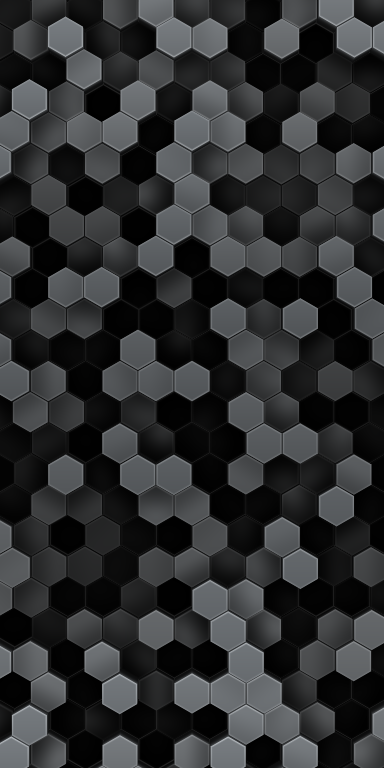
Give the GLSL for this pattern, as a Shadertoy shader.

```glsl
// Field of dark hexagonal pillars of random height, seen from above with soft shadows.

const float CELL_WIDTH = 0.09375;              // flat-to-flat, canvas width = 1
const vec2 GRID_ORIGIN = vec2(0.0781, 0.1146); // centre of one cell
const int LEVELS = 12;                         // distinct pillar heights
const float PERSPECTIVE = 0.02;                // spread of tops away from the centre
const float FOCUS_HEIGHT = 0.8;                // height drawn at true scale
const float RIM_WIDTH = 0.045;                 // in cells
const float RIM_GAIN = 0.17;
const float FACE_BLACK = 0.025;
const float FACE_GAIN = 0.385;
const float SHADOW_REACH = 0.8;                // in cells
const float SHADOW_DEPTH = 0.8;
const vec3 COOL_TINT = vec3(0.96, 1.0, 1.035);
const vec3 SEAM_COLOR = vec3(0.12);
const vec2 LATTICE = vec2(1.0, 1.7320508);

float hash(vec2 p) {
    vec3 q = fract(vec3(p.xyx) * 0.1031);
    q += dot(q, q.yzx + 33.33);
    return fract((q.x + q.y) * q.z);
}

// Signed distance to a pointy-top hexagon of width 1
float hexDistance(vec2 p) {
    p = abs(p);
    return max(p.x, dot(p, vec2(0.5, 0.8660254))) - 0.5;
}

vec2 nearestCenter(vec2 p) {
    vec2 a = floor(p / LATTICE + 0.5) * LATTICE;
    vec2 b = (floor(p / LATTICE) + 0.5) * LATTICE;
    return dot(p - a, p - a) < dot(p - b, p - b) ? a : b;
}

int pillarLevel(vec2 center) {
    vec2 id = round(center * 2.0 / LATTICE);
    return int(hash(id + 71.0) * float(LEVELS));
}

float levelHeight(int level) {
    return float(level) / float(LEVELS - 1);
}

// Darkening cast on a top face by its taller neighbours
float neighborShade(vec2 center, vec2 local, float height) {
    float shade = 1.0;
    for (int i = 0; i < 6; i++) {
        float angle = float(i) * 1.0471976;
        vec2 dir = vec2(cos(angle), sin(angle));
        float rise = levelHeight(pillarLevel(center + dir)) - height;
        float nearness = 1.0 - smoothstep(0.0, SHADOW_REACH, hexDistance(local - dir));
        shade *= 1.0 - SHADOW_DEPTH * clamp(rise * 1.5, 0.0, 1.0) * nearness;
    }
    return shade;
}

vec3 faceColor(float height) {
    float tone = FACE_BLACK + FACE_GAIN * smoothstep(0.0, 0.88, height);
    return tone * mix(vec3(1.0), COOL_TINT, height);
}

vec3 topColor(vec2 center, vec2 local, float d, float height, float outward, float aa) {
    vec3 color = faceColor(height) * neighborShade(center, local, height);
    color *= 1.0 + 0.12 * local.y;
    // Rim glints most on edges turned to the canvas centre
    float facing = 0.5 - 0.5 * normalize(local + 1e-4).y * outward;
    float rim = smoothstep(-RIM_WIDTH - aa, -RIM_WIDTH * 0.4, d);
    return color + rim * RIM_GAIN * (0.15 + height * height) * mix(0.45, 1.2, facing);
}

void mainImage(out vec4 fragColor, in vec2 fragCoord) {
    vec2 uv = fragCoord / iResolution.x;
    vec2 middle = 0.5 * iResolution.xy / iResolution.x;
    vec2 fromMiddle = uv - middle;
    float outward = clamp(fromMiddle.y * 2.0, -1.0, 1.0);
    float aa = 1.2 / (iResolution.x * CELL_WIDTH);

    // Stack slices from the floor up; each pillar stops at its own level
    vec3 color = SEAM_COLOR;
    for (int slice = 0; slice < LEVELS; slice++) {
        float z = levelHeight(slice);
        vec2 plane = middle + fromMiddle / (1.0 + PERSPECTIVE * (z - FOCUS_HEIGHT));
        vec2 p = (plane - GRID_ORIGIN) / CELL_WIDTH;
        vec2 center = nearestCenter(p);
        int level = pillarLevel(center);
        if (level < slice) continue;

        vec2 local = p - center;
        float d = hexDistance(local);
        float height = levelHeight(level);
        vec3 layer;
        if (level == slice) {
            layer = topColor(center, local, d, height, outward, aa);
        } else {
            float climb = z / height;
            layer = faceColor(height) * mix(0.12, 0.75, climb * climb * climb);
        }
        color = mix(color, layer, 1.0 - smoothstep(-aa, 0.0, d));
    }

    // Light gathers toward the upper and lower ends
    color *= mix(0.85, 1.13, smoothstep(0.1, 1.0, abs(fromMiddle.y)));
    fragColor = vec4(color, 1.0);
}
```
